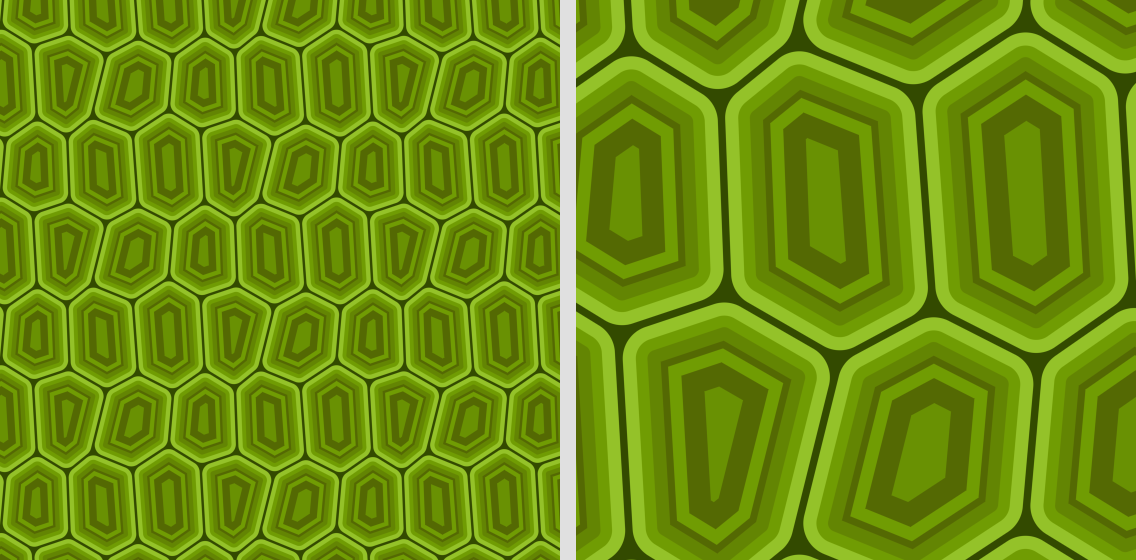
Left, the full canvas; right, a detail of the centre.
Write a three.js fragment shader that draws this pattern.

```glsl
// Rows of rounded six-sided green scutes, each filled with nested bands.
// Five scutes repeat along a row and every other row shifts by half a period.
// Bands are steps of the depth inside a cell; outer ones have round corners.

#define PERIOD 0.599
#define ROW 0.1498
#define BASE 0.0244
#define ROUND 0.022
#define GAP 0.0022
#define RIM_END 0.0100
#define GROUT vec3(0.20, 0.29, 0.00)
#define RIM vec3(0.58, 0.76, 0.16)
#define LEAF vec3(0.44, 0.61, 0.01)
#define MOSS vec3(0.39, 0.52, 0.01)
#define OLIVE vec3(0.33, 0.41, 0.01)
#define CORE vec3(0.41, 0.57, 0.01)

varying vec2 vUv;

// Corner j of the zigzag seam below a row, left to right
vec2 seamCorner(float j) {
  float k = mod(j + 0.5, 10.0);
  vec2 p = k < 1.0 ? vec2(0.066, 0.016)
         : k < 2.0 ? vec2(0.120, -0.017)
         : k < 3.0 ? vec2(0.163, 0.018)
         : k < 4.0 ? vec2(0.237, -0.012)
         : k < 5.0 ? vec2(0.301, 0.030)
         : k < 6.0 ? vec2(0.358, -0.005)
         : k < 7.0 ? vec2(0.424, 0.017)
         : k < 8.0 ? vec2(0.490, -0.021)
         : k < 9.0 ? vec2(0.546, 0.009)
         : vec2(0.609, -0.023);
  return p + vec2(PERIOD * floor((j + 0.5) / 10.0), 0.0);
}

// Corner i of scute k, counterclockwise: three below, three above
vec2 scuteCorner(float k, float i) {
  if (i < 2.5) return seamCorner(2.0 * k + i);
  return seamCorner(2.0 * k + 10.0 - i) + vec2(-0.5 * PERIOD, ROW);
}

vec2 inwardNormal(vec2 a, vec2 b) {
  vec2 e = normalize(b - a);
  return vec2(-e.y, e.x);
}

// Corner b moved inward so both its edges are inset by ROUND
vec2 insetCorner(vec2 a, vec2 b, vec2 c) {
  vec2 n = inwardNormal(a, b);
  vec2 m = inwardNormal(b, c);
  return b + ROUND * (n + m) / (1.0 + dot(n, m));
}

float segmentDistance(vec2 q, vec2 a, vec2 b) {
  vec2 e = b - a;
  return length(q - a - e * clamp(dot(q - a, e) / dot(e, e), 0.0, 1.0));
}

// Depth inside scute k: mitred near the core, rounded near the edge
float scuteDepth(vec2 q, float k) {
  vec2 a = scuteCorner(k, 4.0);
  vec2 b = scuteCorner(k, 5.0);
  vec2 c = scuteCorner(k, 0.0);
  vec2 start = insetCorner(a, b, c);
  float depth = 1.0;
  float outside = 1.0;
  for (int i = 1; i <= 6; i++) {
    a = b;
    b = c;
    c = scuteCorner(k, mod(float(i), 6.0));
    vec2 end = insetCorner(a, b, c);
    depth = min(depth, dot(q - a, inwardNormal(a, b)));
    outside = min(outside, segmentDistance(q, start, end));
    start = end;
  }
  return depth > ROUND ? depth : ROUND - outside;
}

// Greatest depth over the scutes of the two nearest rows
float patternDepth(vec2 uv) {
  float depth = -1.0;
  float firstRow = floor((uv.y - BASE) / ROW - 0.5);
  for (int r = 0; r < 2; r++) {
    float row = firstRow + float(r);
    vec2 q = uv - vec2(0.5 * PERIOD * mod(row + 1.0, 2.0), BASE + row * ROW);
    for (int k = 0; k < 5; k++) {
      float middle = 0.066 + (float(k) + 0.5) * PERIOD / 5.0;
      float dx = mod(q.x - middle + 0.5 * PERIOD, PERIOD) - 0.5 * PERIOD;
      if (abs(dx) < 0.13)
        depth = max(depth, scuteDepth(vec2(middle + dx, q.y), float(k)));
    }
  }
  return depth;
}

void main() {
  float depth = patternDepth(vUv);
  float soft = 0.7 * fwidth(vUv.x);

  // Bands from the gap inward
  vec3 color = GROUT;
  color = mix(color, RIM, smoothstep(-soft, soft, depth - GAP));
  color = mix(color, LEAF, smoothstep(-soft, soft, depth - RIM_END));
  color = mix(color, MOSS, smoothstep(-soft, soft, depth - 0.0169));
  color = mix(color, OLIVE, smoothstep(-soft, soft, depth - 0.0247));
  color = mix(color, LEAF, smoothstep(-soft, soft, depth - 0.0289));
  color = mix(color, OLIVE, smoothstep(-soft, soft, depth - 0.0365));
  color = mix(color, CORE, smoothstep(-soft, soft, depth - 0.0497));
  gl_FragColor = vec4(color, 1.0);
}
```
